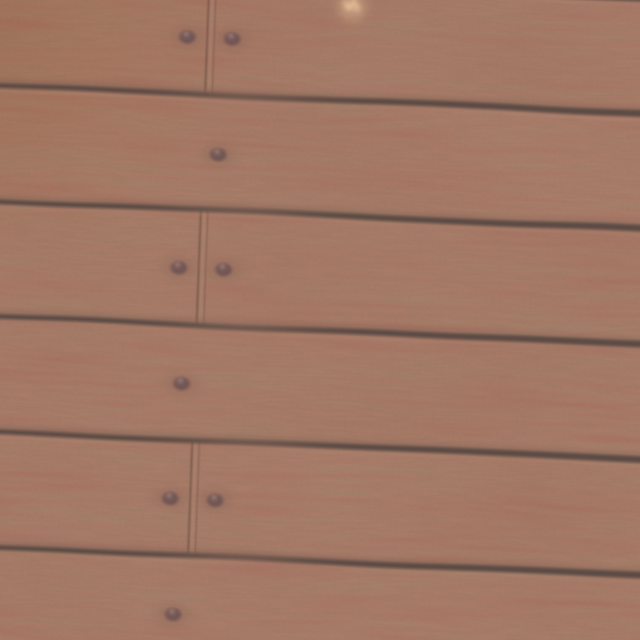
Reproduce this texture procedurally as a WebGL 2 fragment shader.

```glsl
#version 300 es
precision highp float;

uniform vec2 u_resolution;
out vec4 fragColor;

vec2 hashGradient(vec2 cell) {
  vec3 q = fract(cell.xyx * vec3(0.1031, 0.1030, 0.0973));
  q += dot(q, q.yzx + 33.33);
  float angle = 6.2832 * fract((q.x + q.y) * q.z);
  return vec2(cos(angle), sin(angle));
}

// Gradient noise, roughly -0.7 to 0.7
float gradientNoise(vec2 p) {
  vec2 i = floor(p), f = p - i;
  vec2 w = f * f * f * (f * (f * 6.0 - 15.0) + 10.0);
  vec2 e = vec2(0.0, 1.0);
  float low = mix(dot(hashGradient(i), f), dot(hashGradient(i + e.yx), f - e.yx), w.x);
  float high = mix(dot(hashGradient(i + e), f - e), dot(hashGradient(i + 1.0), f - 1.0), w.x);
  return mix(low, high, w.y);
}

// Soft line: 1 on the centre, 0 beyond the half width
float softLine(float dist, float halfWidth, float blur) {
  return 1.0 - smoothstep(halfWidth - blur, halfWidth + blur, abs(dist));
}

vec3 woodColor(vec2 p, float row) {
  vec2 g = p + vec2(row * 3.7, row * 1.3);
  g.y += 0.012 * gradientNoise(g * vec2(3.0, 9.0));
  float broad = gradientNoise(g * vec2(2.5, 22.0));
  float streak = gradientNoise(g * vec2(7.0, 95.0));
  float fine = gradientNoise(g * vec2(24.0, 230.0));
  float patches = smoothstep(-0.3, 0.4, gradientNoise(g * vec2(4.0, 12.0) + 40.0));
  float red = broad * 0.5 + (streak * 0.8 + fine * 0.5) * mix(0.35, 1.0, patches);
  vec3 color = mix(vec3(0.635, 0.49, 0.405), vec3(0.655, 0.465, 0.395), clamp(0.5 + red, 0.0, 1.0));
  color -= 0.022 * max(red, 0.0) * vec3(0.8, 1.4, 1.2);
  color += 0.016 * fine + 0.008 * gradientNoise(p * 190.0);
  return color + 0.012 * gradientNoise(p * 3.0 + row);
}

// Domed nail head with a soft stain around it
vec3 addNail(vec3 color, vec2 q, float pixel) {
  float r = length(q * vec2(0.9, 1.1));
  color = mix(color, vec3(0.54, 0.39, 0.34), 0.55 * exp(-pow(length(q * vec2(0.75, 1.1)) / 0.017, 2.0)));
  float shine = exp(-dot(q - vec2(-0.002, 0.005), q - vec2(-0.002, 0.005)) / 0.00003);
  vec3 head = mix(vec3(0.42, 0.32, 0.32), vec3(0.55, 0.44, 0.43), shine);
  return mix(color, head, 0.85 * (1.0 - smoothstep(0.008 - pixel, 0.014 + pixel, r)));
}

void main() {
  vec2 uv = gl_FragCoord.xy / u_resolution;
  float pixel = 1.0 / min(u_resolution.x, u_resolution.y);

  // Sloping board rows, counted downwards
  float boardHeight = 0.1803;
  float down = 1.0 - uv.y;
  float depth = down - 0.043 * uv.x - 0.134;
  float row = floor(depth / boardHeight);
  float inRow = depth - row * boardHeight;
  float jointed = mod(row, 2.0);

  vec3 color = woodColor(vec2(uv.x, depth), row);
  color = mix(color, color * vec3(0.97, 0.94, 0.89), smoothstep(0.45, 0.0, uv.x) * smoothstep(0.5, 0.0, down));

  // Butt joints on every second row
  float across = uv.x - (0.330 - 0.037 * down);
  float leftEdge = softLine(across + 0.004, 0.0016, 0.0015 + pixel);
  float rightEdge = softLine(across - 0.007, 0.001, 0.0015 + pixel);
  float lip = softLine(across - 0.001, 0.003, 0.002 + pixel);
  color = mix(color, vec3(0.67, 0.51, 0.43), 0.45 * jointed * lip);
  color = mix(color, vec3(0.45, 0.33, 0.28), jointed * max(0.75 * leftEdge, 0.5 * rightEdge));

  // A pair of nails beside each joint, a single one on whole boards
  float nailX = jointed > 0.5 ? abs(across) - 0.035 : across - (row < 1.0 ? 0.02 : -0.024);
  float nailY = 0.515 * boardHeight - inRow + 0.003 * gradientNoise(vec2(row * 1.7, 0.4));
  nailX *= jointed > 0.5 ? sign(across) : 1.0;
  color = addNail(color, vec2(nailX, nailY), pixel);

  // Dark gaps between boards, paler near the middle left
  float line = floor(depth / boardHeight + 0.5);
  float gapDist = depth - line * boardHeight + 0.003 * gradientNoise(vec2(uv.x * 4.0, line * 2.3 + 0.4));
  float halfWidth = mix(0.0035, 0.005, uv.x);
  float pale = exp(-pow((uv.x - 0.38) / 0.1, 2.0));
  float shade = exp(-pow((gapDist + 0.003) / 0.008, 2.0));
  float rim = softLine(gapDist - halfWidth - 0.005, 0.002, 0.002 + pixel);
  color = mix(color, vec3(0.70, 0.54, 0.46), 0.4 * rim * (0.6 + gradientNoise(vec2(uv.x * 3.0, line + 0.5))));
  color = mix(color, vec3(0.50, 0.38, 0.33), 0.5 * shade);
  vec3 gapColor = mix(vec3(0.35, 0.29, 0.265), vec3(0.43, 0.34, 0.30), pale);
  color = mix(color, gapColor, 0.95 * softLine(gapDist, halfWidth, 0.0025 + pixel));

  // Small sunlit patch at the top edge
  vec2 glint = uv - vec2(0.55, 0.99);
  float glow = exp(-dot(glint, glint) / 0.0003) * (0.85 + 0.5 * gradientNoise(uv * 70.0));
  color = mix(color, vec3(0.90, 0.76, 0.60), clamp(glow, 0.0, 1.0));

  fragColor = vec4(color, 1.0);
}
```
